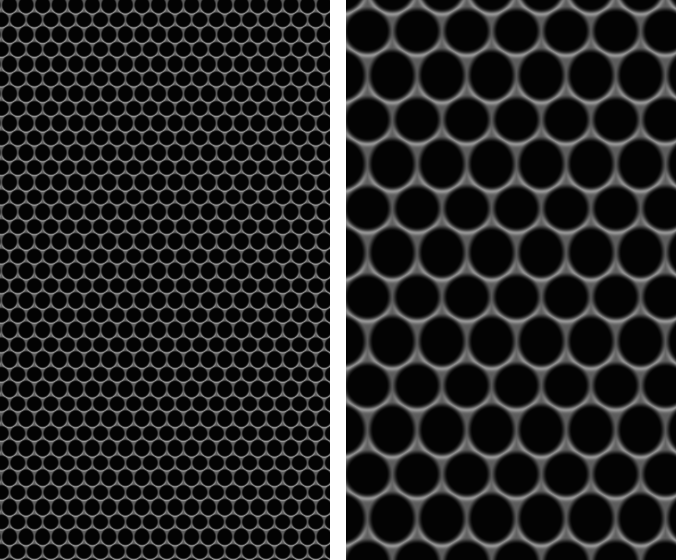
Left: the whole. Right: its middle third, enlarged.
Give the GLSL for this pattern, as a Shadertoy shader.

```glsl
// Black perforated metal mesh: staggered round holes with soft grey rims lit from below.

// Layout, in units of the horizontal hole pitch
const float COLUMNS      = 19.93;              // holes across the canvas
const float ROW_STEP     = 0.892;              // vertical distance between rows
const vec2  FIRST_HOLE   = vec2(0.575, 0.30);  // from the top left corner
const vec2  TALL_RADIUS  = vec2(0.41, 0.46);   // holes of even rows
const vec2  SHORT_RADIUS = vec2(0.41, 0.40);   // holes of odd rows

// Relief and light
const float EDGE_INNER = -0.03;  // wall fades in from here
const float EDGE_OUTER = 0.11;   // wall reaches full tone here
const float RIM_OFFSET = 0.09;   // crest of the lit lower rim
const float RIM_WIDTH  = 0.055;
const float HOLE_TONE  = 0.01;
const float WEB_TONE   = 0.35;
const float RIM_TONE   = 0.24;

// Approximate signed distance to an ellipse
float ellipseDistance(vec2 p, vec2 radius) {
    vec2 q = p / radius;
    float k = length(q);
    return k * (k - 1.0) / max(length(q / radius), 1e-4);
}

void mainImage(out vec4 fragColor, in vec2 fragCoord) {
    // Pitch units, y running down from the top edge
    float pixel = COLUMNS / iResolution.x;
    vec2 p = vec2(fragCoord.x, iResolution.y - fragCoord.y) * pixel - FIRST_HOLE;

    float nearestHole = 1e3;
    float rimLight = 0.0;
    float baseRow = floor(p.y / ROW_STEP + 0.5);

    // Closest hole of each neighbouring row
    for (int j = -1; j <= 1; j++) {
        float row = baseRow + float(j);
        float odd = mod(row, 2.0);
        vec2 local = vec2(fract(p.x - 0.5 * odd + 0.5) - 0.5, p.y - row * ROW_STEP);
        float d = ellipseDistance(local, mix(TALL_RADIUS, SHORT_RADIUS, odd));
        nearestHole = min(nearestHole, d);

        // Bright crescent below the hole
        float crest = (d - RIM_OFFSET) / RIM_WIDTH;
        float facing = smoothstep(0.1, 0.9, local.y / max(length(local), 1e-4));
        rimLight = max(rimLight, exp(-crest * crest) * facing);
    }

    // Soft wall, never sharper than a pixel
    float center = 0.5 * (EDGE_INNER + EDGE_OUTER);
    float halfWidth = max(0.5 * (EDGE_OUTER - EDGE_INNER), 0.75 * pixel);
    float wall = smoothstep(center - halfWidth, center + halfWidth, nearestHole);

    float tone = HOLE_TONE + wall * (WEB_TONE + RIM_TONE * rimLight);
    fragColor = vec4(vec3(tone), 1.0);
}
```
